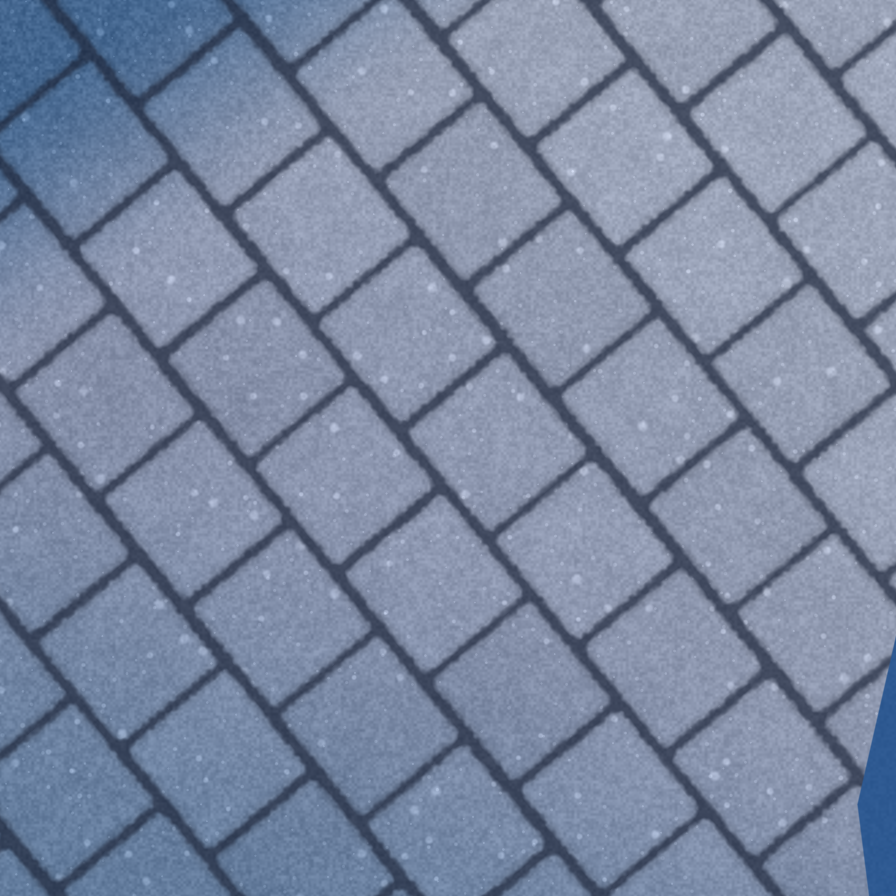
Write a Shadertoy shader that draws this texture.

```glsl
#define TILES 6.42
#define ALONG_DIR vec2(0.632, 0.775)
#define GRID_OFFSET vec2(3.704, 1.2625)
#define JOINT_HALF vec2(0.030, 0.040)
#define CORNER_RADIUS 0.06
#define GRAIN 0.13
#define STONE_MID vec3(0.535, 0.575, 0.675)
#define STONE_LIGHT vec3(0.605, 0.640, 0.720)
#define SHADE_BLUE vec3(0.385, 0.485, 0.615)
#define CORNER_BLUE vec3(0.270, 0.405, 0.565)
#define JOINT_COLOR vec3(0.245, 0.280, 0.365)
#define PATCH_BLUE vec3(0.180, 0.350, 0.570)

float hash(vec2 p) {
    vec3 q = fract(vec3(p.xyx) * vec3(0.1031, 0.1030, 0.0973));
    q += dot(q, q.yzx + 33.33);
    return fract((q.x + q.y) * q.z);
}

float noise(vec2 p) {
    vec2 cell = floor(p), f = fract(p);
    f = f * f * (3.0 - 2.0 * f);
    float low = mix(hash(cell), hash(cell + vec2(1, 0)), f.x);
    float high = mix(hash(cell + vec2(0, 1)), hash(cell + vec2(1, 1)), f.x);
    return mix(low, high, f.y);
}

float roundedBox(vec2 p, vec2 halfSize, float radius) {
    vec2 q = abs(p) - halfSize + radius;
    return length(max(q, 0.0)) + min(max(q.x, q.y), 0.0) - radius;
}

// One pale dot in some cells of a grid
float speck(vec2 p, float seed) {
    vec2 cell = floor(p) + seed;
    vec2 center = 0.22 + 0.56 * vec2(hash(cell + 7.0), hash(cell + 19.0));
    float radius = mix(0.07, 0.17, hash(cell + 31.0));
    float present = step(0.70, hash(cell + 43.0));
    float dist = length(fract(p) - center);
    return present * (1.0 - smoothstep(radius * 0.4, radius * 1.2, dist));
}

// Broad light across the paving; pos has its origin at the upper left
vec3 stoneColor(vec2 pos) {
    vec3 color = mix(STONE_MID, STONE_LIGHT, smoothstep(-0.35, 0.75, pos.x - pos.y));
    float lower = smoothstep(0.35, 1.0, pos.y - 0.45 * pos.x);
    float corner = 1.0 - smoothstep(0.10, 0.43, 0.72 * pos.x + pos.y);
    color = mix(color, SHADE_BLUE, lower);
    return mix(color, CORNER_BLUE, corner);
}

void mainImage(out vec4 fragColor, in vec2 fragCoord) {
    vec2 pos = fragCoord / iResolution.y;
    pos.y = 1.0 - pos.y;
    float pixel = 1.0 / iResolution.y;

    // Slanted rows of square pavers, every second row moved by half
    vec2 acrossDir = vec2(ALONG_DIR.y, -ALONG_DIR.x);
    vec2 grid = vec2(dot(pos, ALONG_DIR), dot(pos, acrossDir)) * TILES - GRID_OFFSET;
    vec2 surface = grid;
    grid.x += 0.5 * mod(floor(grid.y), 2.0);
    vec2 id = floor(grid);
    vec2 local = fract(grid) - 0.5;

    // Uneven paver outline
    local += 0.012 * (vec2(hash(id + 3.0), hash(id + 11.0)) - 0.5);
    float edge = roundedBox(local, 0.5 - JOINT_HALF, CORNER_RADIUS);
    edge += 0.022 * (noise(surface * 28.0) - 0.5);
    float soft = max(0.022, pixel * TILES);
    float joint = smoothstep(-soft, soft, edge);

    // Stone with tone shifts, grain and specks
    vec3 light = stoneColor(pos);
    float grain = 0.6 * noise(pos * 330.0) + 0.4 * noise(pos.yx * 190.0 + 50.0) - 0.5;
    vec3 color = light + 0.03 * (hash(id) - 0.5);
    color += 0.025 * (noise(surface * 5.0) - 0.5) + GRAIN * grain;
    color *= 1.0 - 0.10 * smoothstep(-0.07, 0.0, edge);
    for (int i = 0; i < 2; i++) {
        float layer = float(i);
        float dots = speck(surface * (4.0 + 5.3 * layer), 60.0 * layer);
        color += dots * mix(0.13, 0.08, layer);
    }

    // Dark joints take on some of the surrounding light
    vec3 jointColor = JOINT_COLOR * mix(vec3(1.0), light / STONE_MID, 0.7);
    color = mix(color, jointColor + 0.5 * GRAIN * grain, joint);

    // Flat blue wedge at the lower right
    float wedgeEdge = max(1.0 - 0.229 * (pos.y - 0.71), 0.957 + 0.127 * (pos.y - 0.898));
    float wedge = smoothstep(-pixel, pixel, pos.x - wedgeEdge);
    color = mix(color, PATCH_BLUE + 0.3 * GRAIN * grain, wedge);

    fragColor = vec4(clamp(color, 0.0, 1.0), 1.0);
}
```
